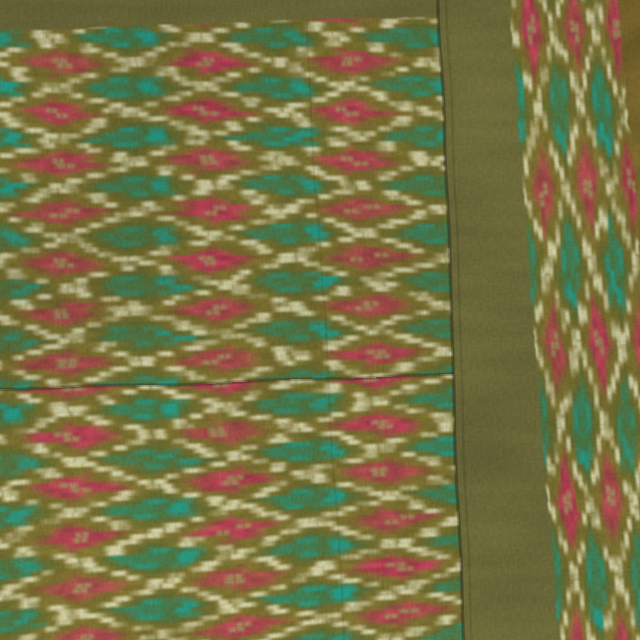
Give the GLSL for this pattern, as a Shadertoy shader.

```glsl
#define COLUMN_PITCH 0.225
#define ROW_PITCH 0.0770
#define STRIP_PITCH vec2(0.247, 0.068)
#define PICKS 10.0
#define JITTER 0.15
#define NET_WIDTH 0.088
#define SEAM_Y 0.597
#define OLIVE vec3(0.46, 0.42, 0.18)
#define BAND vec3(0.41, 0.40, 0.22)
#define CREAM vec3(0.77, 0.76, 0.60)
#define RED vec3(0.67, 0.24, 0.31)
#define TEAL vec3(0.12, 0.60, 0.55)

float hash(vec2 p) {
    p = fract(p * vec2(0.1031, 0.1137));
    p += dot(p, p.yx + 33.33);
    return fract((p.x + p.y) * p.x * 7.31);
}

vec2 gradient(vec2 cell) {
    float a = 6.2832 * hash(cell + 57.0);
    return vec2(cos(a), sin(a));
}

float noise(vec2 p) {
    vec2 i = floor(p), f = fract(p), e = vec2(1, 0);
    vec2 w = f * f * f * (f * (f * 6.0 - 15.0) + 10.0);
    float low = mix(dot(gradient(i), f), dot(gradient(i + e), f - e), w.x);
    float high = mix(dot(gradient(i + e.yx), f - e.yx), dot(gradient(i + 1.0), f - 1.0), w.x);
    return mix(low, high, w.y);
}

// Soft dyed patch of half size r
float patchMask(float x, float r, float soft) {
    return 1.0 - smoothstep(r - soft, r + soft, abs(x));
}

float spindle(vec2 d, vec2 size) {
    return 1.0 - smoothstep(0.55, 1.1, abs(d.x) / size.x + abs(d.y) / size.y);
}

// Colour of one dyed thread bundle; red centres on integers, teal on halves
vec3 thread(float u, float row) {
    float shift = noise(vec2(u * 1.7, row * 3.37)) + 0.6 * (hash(vec2(row, 8.0)) - 0.5);
    vec2 q = vec2(u + JITTER * shift, (row + 0.5) / PICKS);
    vec2 r = fract(q + 0.5) - 0.5;
    vec2 t = fract(q) - 0.5;
    float s = abs(r.x) + abs(r.y);
    float redFade = 0.72 + 0.28 * hash(floor(q + 0.5) + 11.0);
    float tealFade = 0.65 + 0.35 * hash(floor(q) + 20.0);
    float worn = exp(-pow((q.y - 4.8) / 2.0, 2.0));
    float streak = noise(vec2(u * 9.0, row * 5.71));

    vec3 col = OLIVE * (1.0 + 0.15 * streak);
    col = mix(col, vec3(0.36, 0.38, 0.17), 0.7 * smoothstep(0.52, 0.72, s));

    // Red spindle with a pale eye
    float red = spindle(r, vec2(0.35, 0.30));
    col = mix(col, RED * (1.0 + 0.25 * streak), red * redFade);
    float eye = patchMask(abs(r.x) - 0.025, 0.025, 0.02) * patchMask(r.y, 0.09, 0.04);
    col = mix(col, mix(OLIVE, CREAM, 0.4), 0.75 * eye);

    // Dull green spindle with split turquoise patches
    float green = spindle(t, vec2(0.40, 0.31));
    col = mix(col, vec3(0.27, 0.44, 0.26), green * tealFade * (1.0 - 0.4 * worn));
    float block = patchMask(t.x - 0.16, 0.06, 0.03) * patchMask(t.y, 0.15, 0.05);
    float pair = patchMask(t.x + 0.05, 0.07, 0.04) * patchMask(abs(t.y) - 0.12, 0.06, 0.04);
    float tail = patchMask(t.x + 0.20, 0.06, 0.04) * patchMask(t.y, 0.08, 0.05);
    float blue = block + (0.8 * pair + 0.5 * tail) * (1.0 - 0.3 * worn);
    col = mix(col, TEAL, 0.9 * clamp(blue, 0.0, 1.0) * tealFade);

    // Broken, feathered pale net between the diamonds
    float wander = 0.03 * noise(vec2(u * 3.0, row * 0.31 + 5.0));
    float net = 1.0 - smoothstep(0.2 * NET_WIDTH, NET_WIDTH, abs(s - 0.5 + wander));
    return mix(col, CREAM, net * clamp(0.86 + 1.2 * streak, 0.2, 1.0));
}

vec3 ikat(vec2 q) {
    float pick = q.y * PICKS - 0.5;
    float row = floor(pick);
    return mix(thread(q.x, row), thread(q.x, row + 1.0), smoothstep(0.05, 0.95, pick - row));
}

float fold(float d, float width) {
    return 1.0 - smoothstep(0.3 * width, width, abs(d));
}

void mainImage(out vec4 fragColor, in vec2 fragCoord) {
    vec2 uv = fragCoord / iResolution.xy;
    vec2 p = vec2(uv.x, 1.0 - uv.y);
    vec2 c = p + 0.006 * vec2(noise(p * 5.0), noise(p * 5.0 + 19.0));

    // Main field: fanning columns, rows restarting at the seam
    float y = c.y + 0.09 * (c.x - 0.35) * c.y * c.y;
    float below = step(SEAM_Y, y);
    float column = (c.x - 0.085 - 0.045 * c.y) / (COLUMN_PITCH + 0.024 * c.y);
    float rowStart = mix(0.098, 0.673, below);
    vec3 col = ikat(vec2(column, (y - rowStart) / ROW_PITCH + below * 40.0));
    col *= 1.0 - 0.25 * fold(y - SEAM_Y, 0.004);
    col *= 1.0 - 0.07 * fold(c.x - 0.475 - 0.065 * c.y, 0.003);

    // Plain bands
    vec3 plain = BAND * (1.0 + 0.08 * noise(p * vec2(6.0, 40.0)) + 0.06 * noise(p * 9.0));
    float top = 0.048 - 0.033 * c.x;
    col = mix(plain, col, smoothstep(top - 0.003, top + 0.003, c.y));
    float edge = c.x - 0.686 - 0.036 * c.y;
    col = mix(col, plain, smoothstep(-0.0015, 0.0015, edge));
    col *= 1.0 - 0.3 * fold(edge, 0.004) - 0.1 * fold(edge - 0.013, 0.003);

    // Side strip: the same weave turned upright
    float side = c.x - 0.08 * c.y;
    vec2 turned = vec2(c.y - 0.045, side - 0.826) / STRIP_PITCH;
    float ragged = 0.004 * noise(vec2(c.y * 60.0, 4.0));
    col = mix(col, ikat(turned + vec2(0, 80)), smoothstep(0.792, 0.797, side + ragged));
    vec3 lining = vec3(0.46, 0.39, 0.17) * (1.0 + 0.2 * noise(vec2(c.x * 12.0 + c.y * 9.0, c.y * 14.0)));
    col = mix(col, lining, smoothstep(0.964, 0.970, side + ragged));

    // Woven grain and uneven light
    float grain = noise(p * vec2(130.0, 260.0)) + noise(p * vec2(260.0, 90.0) + 31.0);
    col *= 1.0 + 0.06 * grain + 0.08 * noise(p * 3.0 + 7.0);
    col *= mix(0.96, 1.04, p.y);
    fragColor = vec4(clamp(col, 0.0, 1.0), 1.0);
}
```
